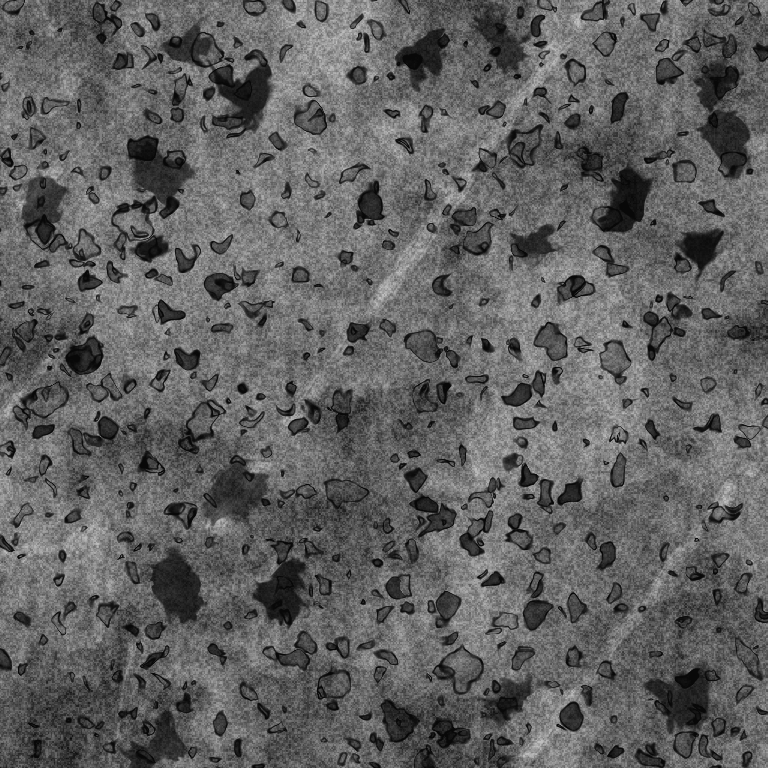
Write a WebGL 2 fragment shader that draws this texture.

```glsl
#version 300 es
precision highp float;
uniform vec2 u_resolution;
out vec4 fragColor;

float hash(vec2 p) {
    vec3 q = fract(p.xyx * vec3(0.1031, 0.1030, 0.0973));
    q += dot(q, q.yzx + 33.33);
    return fract((q.x + q.y) * q.z);
}

vec2 hash2(vec2 p) {
    return vec2(hash(p), hash(p + vec2(71.7, 19.3)));
}

float noise(vec2 p) {
    vec2 i = floor(p), f = fract(p);
    f = f * f * (3.0 - 2.0 * f);
    return mix(mix(hash(i), hash(i + vec2(1, 0)), f.x),
               mix(hash(i + vec2(0, 1)), hash(i + vec2(1, 1)), f.x), f.y);
}

float fbm(vec2 p) {
    float sum = 0.0, weight = 0.5;
    for (int i = 0; i < 5; i++) {
        sum += weight * noise(p);
        p = mat2(1.6, 1.2, -1.2, 1.6) * p + 7.3;
        weight *= 0.5;
    }
    return sum / 0.97;
}

vec2 warp(vec2 p, float frequency, float amount) {
    vec2 q = p * frequency;
    return p + amount * (vec2(noise(q + 3.7), noise(q + 41.2)) - 0.5);
}

// Nearest scattered ellipse: x = signed distance, y = random darkness
vec2 spotLayer(vec2 p, float cells, float presence, float radius, float seed) {
    vec2 base = floor(p * cells);
    vec2 nearest = vec2(1.0, 0.0);
    for (int y = -1; y <= 1; y++)
    for (int x = -1; x <= 1; x++) {
        vec2 cell = base + vec2(x, y);
        vec2 jitter = hash2(cell + seed);
        vec2 kind = hash2(cell + seed + 137.0);
        float cluster = noise(cell / cells * 6.0 + seed);
        if (kind.x > presence * (0.3 + 1.4 * cluster)) continue;
        vec2 v = p - (cell + 0.1 + 0.8 * jitter) / cells;
        float angle = 6.283 * hash(cell + seed + 59.0);
        v = mat2(cos(angle), sin(angle), -sin(angle), cos(angle)) * v;
        v.y *= 1.0 + 0.7 * jitter.x;
        float d = length(v) - radius * mix(0.5, 1.0, kind.y);
        if (d < nearest.x) nearest = vec2(d, hash(cell + seed + 83.0));
    }
    return nearest;
}

// Stained interior with a dark, uneven rim
float stain(float tone, vec2 spot, float rimNoise, float pixel) {
    float inside = 1.0 - smoothstep(-pixel, pixel, spot.x);
    float depth = exp(min(spot.x, 0.0) / 0.005);
    float rim = 1.0 - smoothstep(0.0005, 0.0017 + pixel, abs(spot.x));
    float shade = mix(0.06, 0.62, spot.y * spot.y) + 0.22 * depth;
    tone *= 1.0 - inside * shade;
    return tone * (1.0 - rim * mix(0.35, 0.95, rimNoise));
}

// Worn rectangles, sharp at the top and fading downward
float patches(vec2 p) {
    float clear = 1.0;
    for (int i = 0; i < 13; i++) {
        vec2 id = vec2(float(i) * 7.0 + 2.0, 31.0);
        vec2 extent = mix(vec2(0.05), vec2(0.17, 0.13), hash2(id + 11.0));
        vec2 v = fract(p - hash2(id) + 0.5) - 0.5;
        vec2 edge = abs(v) - extent;
        float mask = 1.0 - smoothstep(-0.012, 0.012, max(edge.x, edge.y));
        float fade = smoothstep(-1.3 * extent.y, 0.8 * extent.y, v.y);
        clear *= 1.0 - 0.75 * mask * fade;
    }
    return 1.0 - clear;
}

float scratch(vec2 p, vec2 a, vec2 b, float width) {
    vec2 along = b - a;
    float t = clamp(dot(p - a, along) / dot(along, along), 0.0, 1.0);
    float d = length(p - a - along * t);
    float band = 1.0 - smoothstep(0.55 * width, width, d);
    float groove = 1.0 - smoothstep(0.0, 0.0025, abs(d - 0.5 * width));
    return band * (1.0 - 0.55 * groove);
}

void main() {
    vec2 p = gl_FragCoord.xy / u_resolution.y;
    float pixel = 1.0 / u_resolution.y;
    vec2 rough = warp(warp(p, 26.0, 0.035), 110.0, 0.016);
    float speckle = noise(p * 260.0);
    float grain = hash(floor(p * 512.0));

    // Mottled wall with vertical runs
    float tone = 0.45 + 0.34 * (fbm(p * 5.0) - 0.5) + 0.2 * (fbm(p * 42.0) - 0.5);
    tone += 0.07 * (noise(p * vec2(95.0, 7.0)) - 0.5);

    // Pale flakes and dark worn areas
    float flakes = fbm(rough * 4.2 + 23.0);
    tone += 0.09 * smoothstep(0.56, 0.575, flakes);
    float worn = patches(rough);
    tone -= worn * (0.13 + 0.16 * (fbm(p * 70.0) - 0.3));

    // Diagonal scrapes and a bent crack
    vec2 bent = warp(p, 30.0, 0.008);
    float scrape = scratch(bent, vec2(0.28, 0.31), vec2(0.75, 0.97), 0.013);
    scrape = max(scrape, scratch(bent, vec2(0.66, -0.02), vec2(1.02, 0.45), 0.012));
    scrape = max(scrape, scratch(bent, vec2(-0.02, 0.43), vec2(0.09, 0.56), 0.009));
    scrape = max(scrape, scratch(bent, vec2(-0.02, 0.66), vec2(0.08, 0.79), 0.009));
    scrape = max(scrape, scratch(bent, vec2(0.15, 0.04), vec2(0.23, 0.13), 0.006));
    scrape = max(scrape, scratch(bent, vec2(0.15, 0.04), vec2(0.17, 0.16), 0.006));
    tone += 0.17 * scrape * smoothstep(0.25, 0.6, fbm(p * 32.0 + 9.0));

    // Fine grain
    tone += 0.17 * (grain - 0.5) + 0.16 * (speckle - 0.5);

    // Spots from small to large
    float rimNoise = noise(p * 130.0 + 5.0);
    vec2 wavy = warp(warp(p, 48.0, 0.02), 140.0, 0.006);
    tone = stain(tone, spotLayer(wavy, 42.0, 0.22, 0.0065, 13.0), rimNoise, pixel);
    tone = stain(tone, spotLayer(wavy, 23.0, 0.42, 0.0135, 47.0), rimNoise, pixel);
    tone = stain(tone, spotLayer(wavy, 12.0, 0.42, 0.024, 91.0), rimNoise, pixel);

    // Ragged black blotches
    vec2 blot = spotLayer(warp(rough, 45.0, 0.025), 7.0, 0.4, 0.046, 203.0);
    float soot = 1.0 - smoothstep(-0.009, 0.004, blot.x);
    tone *= 1.0 - soot * mix(0.5, 0.85, blot.y);

    fragColor = vec4(vec3(clamp(tone, 0.03, 0.75)), 1.0);
}
```
